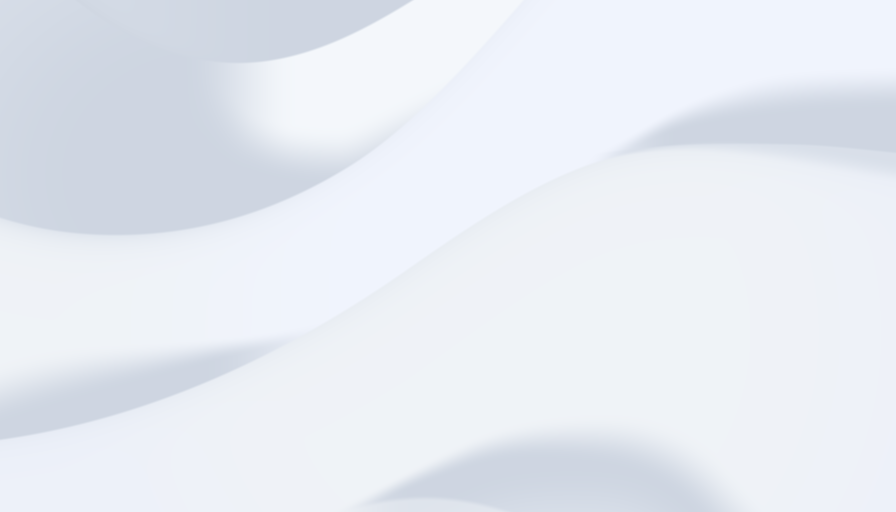
Write a Shadertoy shader that draws this background.

```glsl
const vec3 GREY = vec3(0.808, 0.837, 0.883);
const vec3 MIST = vec3(0.850, 0.876, 0.915);
const vec3 PEARL = vec3(0.937, 0.951, 0.967);
const vec3 ICE = vec3(0.942, 0.957, 0.992);
const vec3 SNOW = vec3(0.955, 0.968, 0.983);

// Cubic between two knots (x, height, slope), straight beyond them
float hermite(float x, vec3 a, vec3 b) {
    float span = b.x - a.x;
    float t = clamp((x - a.x) / span, 0.0, 1.0);
    float s = 1.0 - t;
    float y = s * s * (1.0 + 2.0 * t) * a.y + t * t * (3.0 - 2.0 * t) * b.y
            + span * s * t * (s * a.z - t * b.z);
    return y + min(x - a.x, 0.0) * a.z + max(x - b.x, 0.0) * b.z;
}

// Smooth curve through four knots
float curve(float x, vec3 a, vec3 b, vec3 c, vec3 d) {
    vec3 from = x < b.x ? a : (x < c.x ? b : c);
    vec3 to = x < b.x ? b : (x < c.x ? c : d);
    return hermite(x, from, to);
}

// Vertical gap turned into distance in canvas heights
float edgeDistance(float gap, float unitsPerPixel) {
    return gap * unitsPerPixel / max(length(vec2(dFdx(gap), dFdy(gap))), 1e-6);
}

float cover(float dist, float softness) {
    return smoothstep(-softness, softness, dist);
}

// Shade fading away from the rim of a sheet
float rim(float dist, float reach) {
    return exp(-max(dist, 0.0) / reach);
}

void mainImage(out vec4 fragColor, in vec2 fragCoord) {
    float pixel = 1.0 / iResolution.y;
    vec2 p = fragCoord * pixel;
    float x = p.x;

    // Heights of the crisp sheet edges
    float bowl = curve(x, vec3(0.148, 1.0, -0.78), vec3(0.466, 0.877, 0.0),
                       vec3(0.630, 0.909, 0.37), vec3(0.807, 1.0, 0.62));
    float ribbon = curve(x, vec3(0.0, 0.575, -0.32), vec3(0.227, 0.541, 0.0),
                         vec3(0.682, 0.675, 0.62), vec3(1.023, 1.0, 1.15));
    float wave = curve(x, vec3(0.0, 0.141, 0.14), vec3(0.795, 0.473, 0.70),
                       vec3(1.136, 0.673, 0.38), vec3(1.745, 0.664, -0.16));
    float veil = curve(x, vec3(1.205, 0.705, 0.12), vec3(1.364, 0.718, 0.03),
                       vec3(1.545, 0.718, -0.02), vec3(1.745, 0.702, -0.10));

    // Heights of the soft fold tops
    float glow = curve(x, vec3(0.41, 0.785, -0.8), vec3(0.489, 0.727, -0.42),
                       vec3(0.659, 0.696, 0.0), vec3(0.750, 0.727, 0.5));
    float leftFold = curve(x, vec3(0.0, 0.232, 0.33), vec3(0.227, 0.286, 0.16),
                           vec3(0.455, 0.323, 0.16), vec3(0.614, 0.357, 0.3));
    float rightFold = curve(x, vec3(1.205, 0.709, 0.5), vec3(1.318, 0.766, 0.42),
                            vec3(1.455, 0.807, 0.22), vec3(1.745, 0.832, 0.04));
    float lowFold = curve(x, vec3(0.682, 0.005, 0.5), vec3(0.909, 0.111, 0.4),
                          vec3(1.114, 0.145, 0.0), vec3(1.398, 0.034, -1.1));

    // Distances, positive inside each shape
    float inBowl = edgeDistance(p.y - bowl, pixel);
    float inGlow = edgeDistance(p.y - glow, pixel);
    float inRibbon = edgeDistance(ribbon - p.y, pixel);
    float inWave = edgeDistance(wave - p.y, pixel);
    float inVeil = edgeDistance(veil - p.y, pixel);
    float inLeft = edgeDistance(leftFold - p.y, pixel);
    float inRight = edgeDistance(rightFold - p.y, pixel);
    float inLow = edgeDistance(lowFold - p.y, pixel);
    float crisp = max(0.003, pixel);

    // Back sheet with its bright swelling
    vec3 color = mix(GREY, MIST, 0.8 * smoothstep(0.25, 0.6, length((p - vec2(0.42, 0.66)) * vec2(0.9, 1.1))));
    float bright = cover(inGlow, 0.055) * smoothstep(0.36, 0.58, x);
    color = mix(color, SNOW, bright);

    // Upper left bowl
    vec3 bowlColor = mix(GREY, MIST, 0.45 * smoothstep(0.55, 0.2, x));
    bowlColor -= 0.015 * rim(inBowl, 0.012) * smoothstep(0.5, 0.2, x);
    color = mix(color, bowlColor, cover(inBowl, crisp));

    // Middle ribbon and the folds sunk into it
    vec3 ribbonColor = mix(PEARL, ICE, smoothstep(0.1, 0.75, x));
    float ribbonShade = mix(0.7, 0.22, smoothstep(0.1, 0.75, x));
    ribbonColor = mix(ribbonColor, MIST, ribbonShade * rim(inRibbon, 0.022));
    float leftSoft = mix(0.055, 0.014, smoothstep(0.0, 0.6, x));
    ribbonColor = mix(ribbonColor, GREY, cover(inLeft, leftSoft) * smoothstep(0.68, 0.4, x));
    float rightSoft = mix(0.014, 0.042, smoothstep(1.2, 1.55, x));
    ribbonColor = mix(ribbonColor, GREY, cover(inRight, rightSoft) * smoothstep(1.12, 1.32, x));
    ribbonColor = mix(ribbonColor, MIST, cover(inVeil, crisp) * smoothstep(1.15, 1.3, x));
    color = mix(color, ribbonColor, cover(inRibbon, crisp));

    // Broad front wave
    vec3 waveColor = mix(PEARL, vec3(0.929, 0.944, 0.978), smoothstep(0.45, 0.95, length(p - vec2(1.0, 0.35))));
    waveColor = mix(waveColor, MIST, 0.3 * rim(inWave, 0.025));
    float waveSoft = mix(crisp, 0.022, smoothstep(1.15, 1.6, x));
    color = mix(color, waveColor, cover(inWave, waveSoft));

    // Lower fold and the sheet beneath it
    float lowSoft = mix(0.014, 0.055, smoothstep(0.7, 1.35, x));
    vec3 lowColor = mix(GREY, MIST, smoothstep(0.06, 0.18, inLow));
    float crest = 0.027 - 1.05 * (x - 0.83) * (x - 0.83);
    float inCrest = edgeDistance(crest - p.y, pixel);
    lowColor = mix(lowColor, PEARL, 0.5 * cover(inCrest, 0.006));
    color = mix(color, lowColor, cover(inLow, lowSoft) * smoothstep(0.6, 0.8, x));

    fragColor = vec4(color, 1.0);
}
```
